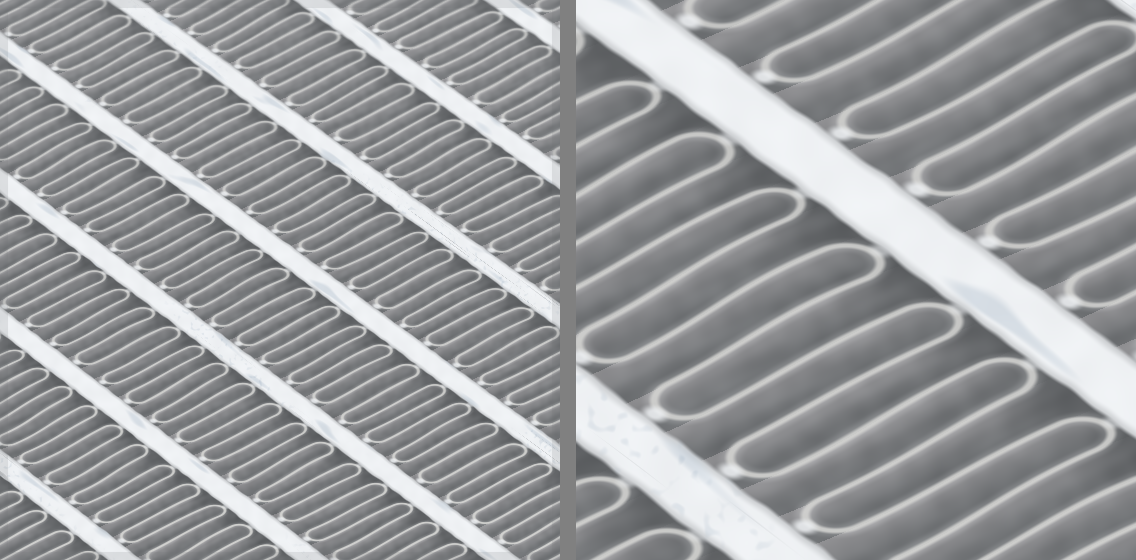
Left: the whole. Right: its middle third, enlarged.
Write a three.js fragment shader that draws this texture.

```glsl
varying vec2 vUv;

const vec3 SHADOW = vec3(0.36, 0.37, 0.38);
const vec3 FIN_DARK = vec3(0.435, 0.445, 0.455);
const vec3 FIN_LIGHT = vec3(0.56, 0.56, 0.57);
const vec3 WIRE = vec3(0.83, 0.83, 0.82);
const vec3 TUBE = vec3(0.935, 0.945, 0.955);
const vec3 TUBE_EDGE = vec3(0.80, 0.81, 0.82);
const vec3 SMUDGE = vec3(0.72, 0.77, 0.82);

vec2 gradient(vec2 cell) {
  float h = fract(sin(dot(cell, vec2(127.1, 311.7))) * 43758.5);
  return vec2(cos(6.2832 * h), sin(6.2832 * h));
}

float gradientNoise(vec2 p) {
  vec2 i = floor(p), f = fract(p);
  vec2 u = f * f * f * (f * (f * 6.0 - 15.0) + 10.0);
  vec2 e = vec2(1.0, 0.0);
  float low = mix(dot(gradient(i), f), dot(gradient(i + e.xy), f - e.xy), u.x);
  float high = mix(dot(gradient(i + e.yx), f - e.yx), dot(gradient(i + e.xx), f - e.xx), u.x);
  return mix(low, high, u.y);
}

// Whole numbers fall on tube centres; spacing widens toward the bottom
float tubeRow(vec2 p) {
  float q = ((p.y - 0.735 * p.x) / (1.0 + 0.0614 * p.x) - 0.078) / 0.241;
  return q - 0.0104 * q * q;
}

// Counts folds along the tubes, with slight perspective
float finColumn(vec2 p) {
  float along = (p.y + 0.48 * p.x) / 1.22;
  return log(1.0 + 0.17 * along) / 0.007;
}

float foldPhase(float gap) {
  return 0.37 + gap * (0.1 + gap * (0.05 + 0.01 * gap));
}

// Signed distance to a folded strip; negative inside folds closed at the top
float foldDistance(vec2 q, float radius, float low, float high, float taper) {
  float top = length(vec2(q.x, max(q.y - high, 0.0) * taper)) - radius;
  float bottom = radius - length(vec2(2.0 * radius - q.x, max(low - q.y, 0.0) * taper));
  return q.y > 0.5 * (low + high) ? top : bottom;
}

float spot(vec2 offset, float size) {
  return 1.0 - smoothstep(0.25 * size, size, length(offset));
}

vec3 finFace(float across, float depth, float openSide, float grain) {
  vec3 face = mix(FIN_LIGHT, FIN_DARK, smoothstep(0.0, 0.85, across));
  float shade = 1.0 - smoothstep(0.08, 0.34, depth);
  face = mix(face, SHADOW, shade * mix(0.3, 0.95, openSide));
  return face + 0.07 * grain;
}

vec3 tubeSurface(float inset, vec2 along, vec2 p) {
  vec3 color = mix(TUBE_EDGE, TUBE, smoothstep(0.0, 0.006, inset));
  float patches = smoothstep(0.28, 0.5, gradientNoise(along * vec2(0.7, 11.0)));
  float flecks = smoothstep(0.15, 0.5, gradientNoise(p * 130.0));
  float wear = smoothstep(0.12, 0.4, gradientNoise(along * vec2(0.22, 3.0) + 7.3));
  float scratch = smoothstep(0.32, 0.5, gradientNoise(along * vec2(0.35, 65.0)));
  color = mix(color, SMUDGE, 0.45 * patches + 0.3 * flecks * wear);
  color -= 0.14 * scratch * wear;
  return color + 0.02 * gradientNoise(p * 45.0);
}

void main() {
  vec2 p = vec2(vUv.x, 1.0 - vUv.y);
  float row = tubeRow(p);
  float column = finColumn(p);
  float gap = floor(row);
  float depth = row - gap;
  float softness = mix(0.0015, 0.0026, smoothstep(0.55, 1.0, vUv.y));

  // Folded strip between neighbouring tubes
  float radius = 0.0125;
  float wobble = 0.13 * gradientNoise(vec2(column * 0.8, gap * 7.3 + depth * 1.3));
  float bow = 0.05 * sin(6.2832 * depth);
  float fold = column - foldPhase(gap) + wobble + bow;
  vec2 q = vec2(abs(fract(fold) - 0.5) * 4.0 * radius, (1.0 - depth) * 0.219);
  float side = foldDistance(q, radius, 0.046, 0.177, 0.72);
  float wireDist = abs(side);

  // Fin walls and their shadows
  float openSide = smoothstep(-softness, softness, side);
  float streaks = gradientNoise(vec2(column * 5.0, row * 3.0));
  float grain = 0.6 * streaks + 0.5 * gradientNoise(p * 70.0);
  vec3 color = finFace(fract(fold * 2.0 + 0.5), depth, openSide, grain);
  color += 0.03 * smoothstep(0.5, 1.0, vUv.y);

  // Bright strip edge with a faint glow
  color += 0.09 * (1.0 - smoothstep(0.001, 0.006, wireDist));
  float wire = 1.0 - smoothstep(0.0012 - 0.5 * softness, 0.0012 + softness, wireDist);
  color = mix(color, WIRE, wire * mix(0.95, 0.72, vUv.y));

  // Joints where the folds meet the tubes
  float joint = spot(vec2(2.0 * radius - q.x, q.y - 0.025), 0.008);
  joint = max(joint, 0.6 * spot(vec2(q.x, q.y - 0.198), 0.007));
  color = mix(color, TUBE, 0.85 * joint);

  // Flat tubes
  float tubeDist = min(depth, 1.0 - depth) * 0.193;
  float inset = 0.0178 - tubeDist + 0.0018 * gradientNoise(p * 55.0);
  float tube = smoothstep(-softness, softness, inset);
  color = mix(color, tubeSurface(inset, vec2(column, row), p), tube);

  // Muted margin
  vec2 edge = min(vUv, 1.0 - vUv);
  float margin = 1.0 - smoothstep(0.0135, 0.0155, min(edge.x, edge.y));
  color = mix(color, FIN_DARK, 0.16 * margin);

  gl_FragColor = vec4(clamp(color, 0.0, 1.0), 1.0);
}
```
